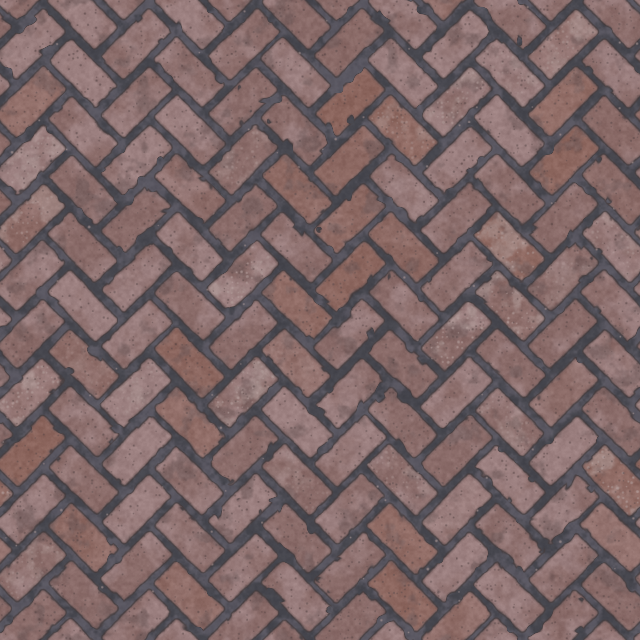
Write a WebGL 1 fragment shader that draws this texture.

```glsl
precision highp float;
// Worn clay bricks laid in a diagonal herringbone with dark slate mortar.
// A skewed grid finds the brick under each point; a rounded box gives its outline.
// Wrapping noise adds stains, pits, chips and differences between bricks.
uniform vec2 u_resolution;

const vec2 REPEATS = vec2(6.0, 11.0);        // herringbone units across and up
const vec2 PHASE = vec2(-0.155, 0.5);        // placement, in repeats
const vec2 HALF_SIZE = vec2(0.0532, 0.0250); // half brick length and width
const float CORNER = 0.0045;
const float TILT = 0.045;                    // spread of brick angles, radians
const float SHIFT = 0.0026;                  // spread of brick positions
const float ROUGHNESS = 0.0034;              // waviness of brick edges
const float CHIP_DEPTH = 0.009;
const float RIM = 0.0042;                    // width of the dirty brick rim

const vec3 CLAY_PALE = vec3(0.61, 0.50, 0.50);
const vec3 CLAY_DUSKY = vec3(0.54, 0.42, 0.41);
const vec3 CLAY_RED = vec3(0.55, 0.39, 0.35);
const vec3 CLAY_DARK = vec3(0.43, 0.35, 0.35);
const vec3 DUST = vec3(0.68, 0.60, 0.59);
const vec3 PIT = vec3(0.36, 0.29, 0.29);
const vec3 MORTAR_DARK = vec3(0.275, 0.275, 0.305);
const vec3 MORTAR_LIGHT = vec3(0.35, 0.34, 0.38);
const vec3 GRIME = vec3(0.28, 0.245, 0.25);

float hash(vec2 p) {
  vec3 q = fract(vec3(p.xyx) * 0.1031);
  q += dot(q, q.yzx + 33.33);
  return fract((q.x + q.y) * q.z);
}

// Value noise that wraps after freq cells
float noise(vec2 uv, float freq) {
  vec2 p = uv * freq;
  vec2 c = floor(p);
  vec2 f = p - c;
  f = f * f * (3.0 - 2.0 * f);
  vec2 a = mod(c, freq);
  vec2 b = mod(c + 1.0, freq);
  return mix(mix(hash(a + freq), hash(vec2(b.x, a.y) + freq), f.x),
             mix(hash(vec2(a.x, b.y) + freq), hash(b + freq), f.x), f.y);
}

float fbm(vec2 uv, float freq) {
  float sum = 0.0;
  float weight = 0.533;
  for (int i = 0; i < 4; i++) {
    sum += weight * noise(uv, freq);
    weight *= 0.5;
    freq *= 2.0;
  }
  return sum;
}

// Scattered round dots, one at most per cell
float dots(vec2 uv, float freq, float density, float px) {
  vec2 p = uv * freq;
  vec2 c = mod(floor(p), freq) + 7.0 * freq;
  vec2 centre = 0.3 + 0.4 * vec2(hash(c), hash(c + 31.7));
  float radius = mix(0.10, 0.28, hash(c + 57.3));
  float soft = max(px * freq, 0.08);
  float d = length(fract(p) - centre);
  return step(hash(c + 83.1), density) * (1.0 - smoothstep(radius - soft, radius + soft, d));
}

float roundedBox(vec2 p, vec2 halfSize, float r) {
  vec2 q = abs(p) - halfSize + r;
  return length(max(q, 0.0)) + min(max(q.x, q.y), 0.0) - r;
}

void main() {
  vec2 uv = gl_FragCoord.xy / u_resolution;
  float px = 1.0 / min(u_resolution.x, u_resolution.y);

  // Skewed grid: two cells per brick, the x axis rising to the right
  vec2 unit = uv * REPEATS + PHASE;
  vec2 grid = vec2(unit.y + 2.0 * unit.x, unit.y - 2.0 * unit.x);
  vec2 cell = floor(grid);
  float diagonal = cell.x - cell.y;
  float column = floor((diagonal + 0.5) / 4.0);
  float rising = step(diagonal - 4.0 * column, 1.5);
  float row = mix(cell.x - 2.0 * column, cell.y + 2.0 * column, rising);
  vec2 centre = mix(vec2(cell.x + 0.5, cell.x - 2.0 - 4.0 * column),
                    vec2(cell.y + 4.0 * column + 1.0, cell.y + 0.5), rising);
  vec2 id = mod(vec2(column, row), REPEATS) + vec2(20.0 * rising, 3.0);

  // Brick outline in canvas units
  vec2 g = grid - centre;
  vec2 offset = vec2((g.x - g.y) * 0.25, (g.x + g.y) * 0.5) / REPEATS;
  offset += SHIFT * (vec2(hash(id + 11.3), hash(id + 23.9)) - 0.5);
  float angle = mix(2.3562, 0.7854, rising) + TILT * (hash(id + 5.1) - 0.5);
  vec2 axis = vec2(cos(angle), sin(angle));
  vec2 local = vec2(dot(offset, axis), dot(offset, vec2(-axis.y, axis.x)));
  vec2 size = HALF_SIZE * (0.97 + 0.06 * vec2(hash(id + 41.0), hash(id + 47.0)));
  float d = roundedBox(local, size, CORNER);
  float damage = pow(hash(id + 67.0), 3.0);
  d += ROUGHNESS * (fbm(uv, 72.0) - 0.5);
  d += CHIP_DEPTH * (0.25 + damage) * smoothstep(0.68, 0.92, noise(uv, 64.0));

  // Clay: base tone, stains, dust and pits
  float stain = fbm(uv, 24.0);
  float grain = fbm(uv, 160.0) - 0.5;
  float tone = stain + 0.45 * (hash(id + 71.0) - 0.5);
  vec3 clay = mix(CLAY_DUSKY, CLAY_PALE, smoothstep(0.30, 0.66, tone));
  clay = mix(clay, CLAY_RED, 0.75 * smoothstep(0.72, 1.0, hash(id + 77.0)));
  clay = mix(clay, CLAY_DARK, 0.55 * smoothstep(0.58, 0.76, fbm(uv, 31.0)));
  float worn = smoothstep(0.70, 1.0, hash(id + 91.0));
  clay = mix(clay, DUST, 0.6 * worn * smoothstep(0.45, 0.70, fbm(uv, 42.0)));
  clay = mix(clay, DUST, 0.7 * worn * dots(uv, 128.0, 0.35, px));
  clay = mix(clay, PIT, 0.6 * dots(uv, 170.0, 0.13, px));
  clay = mix(clay, CLAY_DARK, 0.5 * smoothstep(-RIM, 0.0, d)) + 0.11 * grain;

  // Mortar: mottled, grimy against the bricks, with rare pale grit
  vec3 mortar = mix(MORTAR_DARK, MORTAR_LIGHT, smoothstep(0.36, 0.66, fbm(uv, 40.0)));
  mortar = mix(mortar, GRIME, 0.85 * (1.0 - smoothstep(0.0008, 0.0036, d)));
  mortar = mix(mortar, DUST, 0.6 * dots(uv, 140.0, 0.012, px)) + 0.06 * grain;

  float edge = max(px, 0.0009);
  gl_FragColor = vec4(mix(clay, mortar, smoothstep(-edge, edge, d)), 1.0);
}
```
